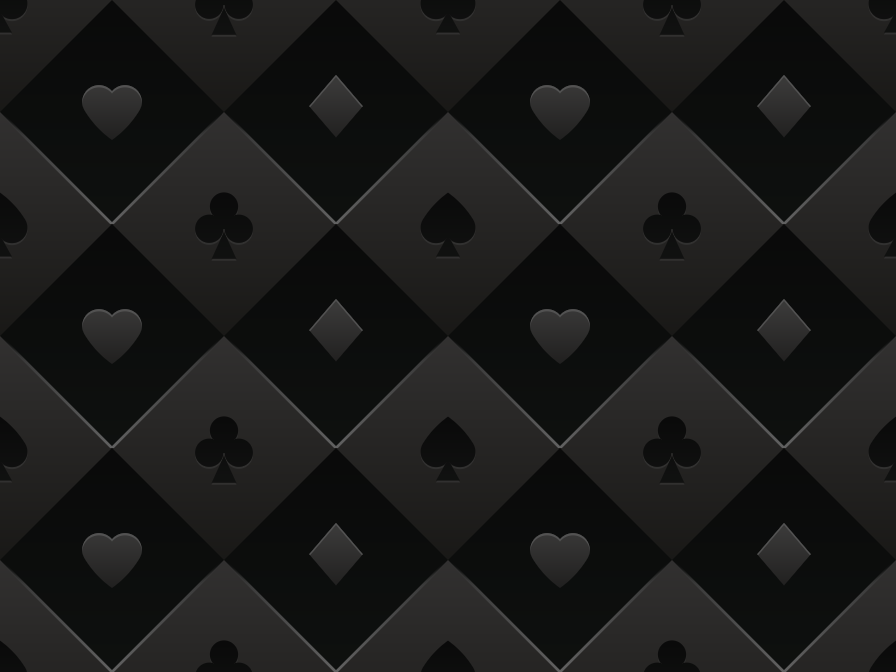
A WebGL 1 fragment shader for this pattern:

```glsl
precision highp float;
uniform vec2 u_resolution;

const vec2 REPEATS = vec2(4.0, 3.0);

float coverage(float dist, float pixel) {
  return clamp(0.5 - dist / pixel, 0.0, 1.0);
}

float rhombus(vec2 p, vec2 halfSize) {
  vec2 n = halfSize.yx;
  return (dot(abs(p), n) - halfSize.x * halfSize.y) / length(n);
}

// Two round lobes, joined to the tip by a wide tangent arc
float heart(vec2 p) {
  p.x = abs(p.x);
  vec2 lobe = vec2(0.058, 0.045);
  vec2 tangent = vec2(0.852, -0.523);
  float lobeRadius = 0.075;
  float arcRadius = 0.45;
  vec2 q = p - lobe;
  float arc = length(q + tangent * (arcRadius - lobeRadius)) - arcRadius;
  float above = max(q.y, dot(q, vec2(-tangent.y, tangent.x)));
  return min(length(q) - lobeRadius, max(arc, above));
}

float stem(vec2 p, float apex, float base, float halfWidth) {
  vec2 side = normalize(vec2(apex - base, halfWidth));
  return max(dot(vec2(abs(p.x), p.y - apex), side), base - p.y);
}

float spade(vec2 p) {
  float scale = 0.92;
  float leaf = heart(vec2(p.x, 0.025 - p.y) / scale) * scale;
  return min(leaf, stem(p, -0.05, -0.145, 0.053));
}

float club(vec2 p) {
  float radius = 0.063;
  float top = length(p - vec2(0.0, 0.078)) - radius;
  float side = length(vec2(abs(p.x) - 0.066, p.y + 0.021)) - radius;
  float middle = length(p - vec2(0.0, 0.012)) - 0.035;
  return min(min(top, side), min(middle, stem(p, -0.035, -0.155, 0.055)));
}

float raisedSuit(vec2 p, float parity) {
  return parity < 0.5 ? heart(p) : rhombus(p - vec2(0.0, 0.026), vec2(0.12, 0.14));
}

float sunkenSuit(vec2 p, float parity) {
  return parity < 0.5 ? spade(p) : club(p);
}

vec3 verticalBlend(vec3 bottom, vec3 top, float y, float halfHeight) {
  return mix(bottom, top, clamp(0.5 + 0.5 * y / halfHeight, 0.0, 1.0));
}

// Dark panel with an embossed suit lit along its upper rim
vec3 darkPanel(vec2 p, float parity, float pixel) {
  vec3 color = verticalBlend(vec3(0.055, 0.064, 0.058), vec3(0.038), p.y, 0.5);
  float suit = coverage(raisedSuit(p, parity), pixel);
  float shifted = coverage(raisedSuit(p + vec2(0.0, 0.010), parity), pixel);
  vec3 face = verticalBlend(vec3(0.125, 0.122, 0.12), vec3(0.225, 0.222, 0.22), p.y, 0.13);
  color = mix(color, face, suit);
  return mix(color, vec3(0.35), 0.8 * suit * (1.0 - shifted));
}

// Light panel with an engraved suit and a faint lip below it
vec3 lightPanel(vec2 p, float parity, float pixel) {
  vec3 color = verticalBlend(vec3(0.098, 0.095, 0.088), vec3(0.195, 0.19, 0.188), p.y, 0.5);
  float suit = coverage(sunkenSuit(p, parity), pixel);
  float shifted = coverage(sunkenSuit(p + vec2(0.0, 0.009), parity), pixel);
  vec3 hollow = verticalBlend(vec3(0.065, 0.068, 0.065), vec3(0.037), p.y, 0.15);
  color = mix(color, vec3(0.25), 0.5 * shifted * (1.0 - suit));
  return mix(color, hollow, suit);
}

void main() {
  vec2 grid = gl_FragCoord.xy / u_resolution * REPEATS;
  float pixel = REPEATS.y / u_resolution.y;

  vec2 darkCell = floor(grid);
  vec2 lightCell = floor(grid + 0.5);
  vec2 darkPoint = grid - darkCell - 0.5;
  vec2 lightPoint = grid - lightCell;

  vec3 dark = darkPanel(darkPoint, mod(darkCell.x, 2.0), pixel);
  vec3 light = lightPanel(lightPoint, mod(lightCell.x, 2.0), pixel);
  float edge = rhombus(darkPoint, vec2(0.5));
  vec3 color = mix(light, dark, coverage(edge, pixel));

  // Bevel line on the lower edges, brightest at the bottom tip
  float line = coverage(abs(edge) - 0.006, pixel);
  float depth = clamp(-2.0 * darkPoint.y, 0.0, 1.0);
  vec3 bevel = vec3(mix(0.19, 0.38, depth));
  color = mix(color, bevel, line * smoothstep(0.0, 0.25, depth));

  gl_FragColor = vec4(color, 1.0);
}
```
